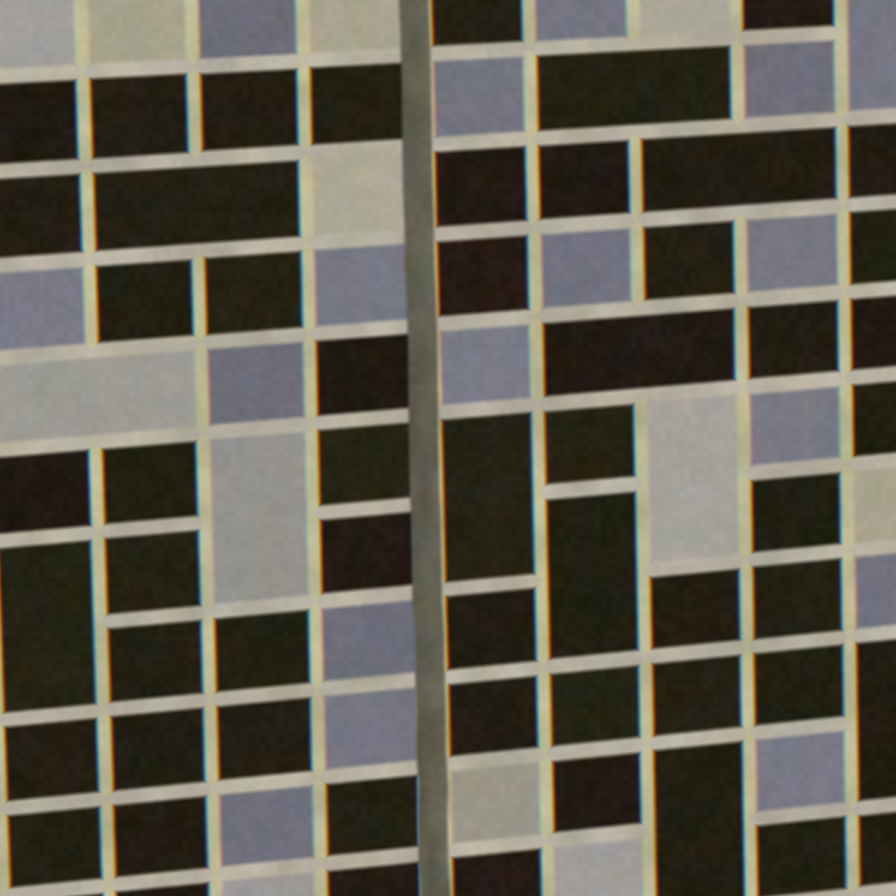
Write a Shadertoy shader that draws this pattern.

```glsl
// Wall of small mosaic tiles in pale grout, seen slightly askew, with a thin grey pole in front.
// A skewed grid gives the cells; neighbours that pick each other fuse into double tiles,
// then hashed glazes, soft colour-fringed edges and mottled grain finish the surface.

const float SEED = 17.0;
const vec2  GROUT_HALF = vec2(0.0080, 0.0086);  // half width of upright and level joints
const float EDGE_SOFT = 0.0036;
const float FRINGE = 0.0016;                    // sideways shift between red and blue
const float POLE_HALF = 0.0165;
const float LAVENDER_SHARE = 0.15;
const float PALE_SHARE = 0.14;
const float GRAIN = 0.045;

const vec3 DARK_OLIVE  = vec3(0.135, 0.130, 0.070);
const vec3 DARK_BROWN  = vec3(0.135, 0.095, 0.075);
const vec3 LAVENDER    = vec3(0.455, 0.455, 0.500);
const vec3 PALE_GREY   = vec3(0.590, 0.580, 0.570);
const vec3 PALE_CREAM  = vec3(0.670, 0.650, 0.550);
const vec3 GROUT_LEVEL = vec3(0.710, 0.685, 0.625);
const vec3 GROUT_UPRIGHT = vec3(0.735, 0.715, 0.580);
const vec3 POLE_COLOR  = vec3(0.375, 0.365, 0.310);

float hash(vec2 p) {
    vec3 q = fract(p.xyx * 0.1031);
    q += dot(q, q.yzx + 33.33);
    return fract((q.x + q.y) * q.z);
}

float valueNoise(vec2 p) {
    vec2 i = floor(p), f = fract(p);
    f = f * f * (3.0 - 2.0 * f);
    return mix(mix(hash(i), hash(i + vec2(1, 0)), f.x),
               mix(hash(i + vec2(0, 1)), hash(i + vec2(1, 1)), f.x), f.y);
}

// Centre line of the pole; y runs downwards
float poleCenter(float y) { return 0.462 + 0.0234 * y; }

// Grid coordinates in cells; also returns the local cell size
vec2 wallGrid(vec2 p, out vec2 cellSize) {
    float side = p.x - poleCenter(p.y);
    bool left = side < 0.0;
    float width = left ? 0.1237 - 0.0056 * p.y : 0.1159 - 0.0026 * p.y;
    float gap = left ? -0.0013 - 0.0078 * p.y : 0.0117 + 0.0013 * p.y;
    float height = 0.1065 - 0.0105 * p.x;
    float drop = p.y - 0.0853 + 0.052 * p.x;
    float bend = 1.0 + 0.052 * (1.0 - p.x) * drop;
    cellSize = vec2(width, height / bend);
    float column = (side - gap) / width;
    column = left ? min(column, -0.001) : max(column, 0.0);
    return vec2(column, drop / height * bend);
}

// Each cell points at one of its four neighbours
vec2 pointing(vec2 cell) {
    float pick = floor(4.0 * hash(cell + SEED));
    vec2 axis = mod(pick, 2.0) < 0.5 ? vec2(1, 0) : vec2(0, 1);
    return pick < 2.0 ? axis : -axis;
}

// Offset to the fused neighbour, or zero; nothing fuses across the pole
vec2 partner(vec2 cell) {
    vec2 d = pointing(cell);
    bool mutual = pointing(cell + d) == -d;
    bool crossesPole = d.x != 0.0 && min(cell.x, cell.x + d.x) == -1.0;
    return mutual && !crossesPole ? d : vec2(0);
}

vec3 glaze(vec2 tile) {
    float kind = hash(tile + SEED * 3.0 + 40.0);
    float tint = hash(tile + SEED * 5.0 + 80.0);
    vec3 color = mix(DARK_OLIVE, DARK_BROWN, tint);
    if (kind < LAVENDER_SHARE) color = LAVENDER;
    else if (kind < LAVENDER_SHARE + PALE_SHARE) color = mix(PALE_GREY, PALE_CREAM, tint * tint);
    return color * (0.93 + 0.14 * hash(tile + 120.0));
}

void mainImage(out vec4 fragColor, in vec2 fragCoord) {
    vec2 p = fragCoord / iResolution.y;
    p.y = 1.0 - p.y;
    float soft = max(EDGE_SOFT, 1.0 / iResolution.y);

    // Tile bounds, including a fused neighbour
    vec2 cellSize;
    vec2 grid = wallGrid(p, cellSize);
    vec2 cell = floor(grid);
    vec2 mate = cell + partner(cell);
    vec2 low = min(cell, mate), high = max(cell, mate) + 1.0;
    vec2 local = (grid - 0.5 * (low + high)) * cellSize;
    vec2 wobble = 0.0012 * (vec2(hash(low + 200.0), hash(low + 240.0)) - 0.5);
    vec2 halfSize = 0.5 * (high - low) * cellSize - GROUT_HALF + wobble;

    // Separate edges per channel give the warm and blue fringes
    vec3 dx = abs(local.x + vec3(-FRINGE, 0.0, FRINGE)) - halfSize.x;
    float dy = abs(local.y) - halfSize.y;
    vec3 joint = smoothstep(-soft, soft, max(dx, vec3(dy)));
    vec3 grout = mix(GROUT_LEVEL, GROUT_UPRIGHT, smoothstep(-soft, soft, dx.y - dy));
    grout *= 0.94 + 0.12 * valueNoise(p * 28.0);
    vec3 color = mix(glaze(low), grout, joint);

    // Pole in front of the wall
    float across = p.x - poleCenter(p.y) + 0.002 * (valueNoise(vec2(p.y * 24.0, 3.0)) - 0.5);
    vec3 pole = POLE_COLOR * (0.92 + 0.16 * valueNoise(vec2(across * 70.0 + 9.0, p.y * 22.0)));
    pole *= 1.0 + 3.0 * across;
    color = mix(color, pole, 1.0 - smoothstep(-soft, soft, abs(across) - POLE_HALF));

    // Mottled grain, with a little colour blotching
    float speck = 0.6 * valueNoise(p * 150.0) + 0.4 * valueNoise(p * 60.0 + 50.0) - 0.5;
    vec3 blotch = vec3(valueNoise(p * 40.0 + 11.0), 0.5, valueNoise(p * 40.0 + 77.0)) - 0.5;
    color += GRAIN * (speck + 0.7 * blotch);
    fragColor = vec4(clamp(color, 0.0, 1.0), 1.0);
}
```
